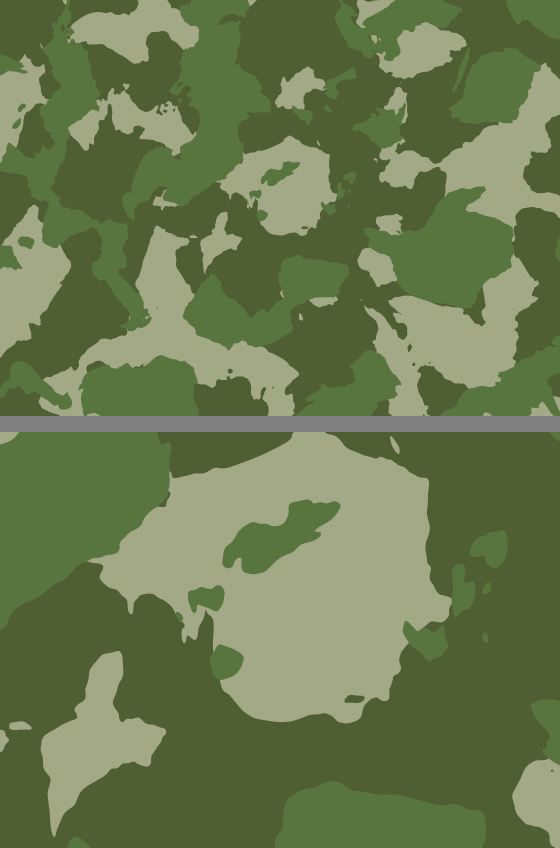
Top, the full canvas; bottom, a detail of the centre.
A WebGL 1 fragment shader for this pattern:

```glsl
precision highp float;

// Three-tone woodland camouflage: pale patches lie on a dark olive ground, with
// leaf green patches on top. Each layer is a warped fractal gradient noise cut
// at a level, its edge smoothed by the local slope of the field.

uniform vec2 u_resolution;

const vec3 DARK_OLIVE = vec3(0.312, 0.371, 0.200);
const vec3 PALE_KHAKI = vec3(0.640, 0.664, 0.530);
const vec3 LEAF_GREEN = vec3(0.346, 0.460, 0.248);

const float PATCH_SCALE = 5.2;   // noise cells per canvas height
const float DETAIL_GAIN = 0.45;  // strength of each finer octave
const float WARP_AMOUNT = 0.35;  // bending of the patches, in cells
const float PALE_LEVEL = 0.093;
const float GREEN_LEVEL = 0.150;
const vec2 PALE_SEED = vec2(17.3, 42.6);
const vec2 GREEN_SEED = vec2(71.8, 9.4);

// Unit gradient with a pseudo-random direction for one lattice cell
vec2 cellGradient(vec2 cell) {
  vec3 h = fract(cell.xyx * vec3(0.1031, 0.1030, 0.0973));
  h += dot(h, h.yzx + 33.33);
  float angle = 6.28319 * fract((h.x + h.y) * h.z);
  return vec2(cos(angle), sin(angle));
}

float gradientNoise(vec2 p) {
  vec2 cell = floor(p);
  vec2 f = p - cell;
  vec2 fade = f * f * f * (f * (f * 6.0 - 15.0) + 10.0);
  vec2 right = vec2(1.0, 0.0);
  vec2 up = vec2(0.0, 1.0);
  float a = dot(cellGradient(cell), f);
  float b = dot(cellGradient(cell + right), f - right);
  float c = dot(cellGradient(cell + up), f - up);
  float d = dot(cellGradient(cell + 1.0), f - 1.0);
  return mix(mix(a, b, fade.x), mix(c, d, fade.x), fade.y);
}

// Sum of octaves, each one turned so that the lattices do not line up
float fractalNoise(vec2 p, float gain) {
  mat2 turnAndDouble = mat2(1.6, 1.2, -1.2, 1.6);
  float sum = 0.0;
  float amplitude = 1.0;
  for (int octave = 0; octave < 5; octave++) {
    sum += amplitude * gradientNoise(p);
    p = turnAndDouble * p + vec2(5.7, 13.1);
    amplitude *= gain;
  }
  return sum;
}

// Height of a patch layer at a point given in canvas heights
float patchField(vec2 uv, vec2 seed) {
  vec2 p = uv * PATCH_SCALE + seed;
  vec2 bend = vec2(gradientNoise(p * 1.3 + 31.7), gradientNoise(p * 1.3 + 58.2));
  return fractalNoise(p + WARP_AMOUNT * bend, DETAIL_GAIN);
}

// Coverage of the layer above a level, with an edge about one pixel wide
float patchMask(vec2 uv, vec2 seed, float level, float pixel) {
  float height = patchField(uv, seed);
  vec2 slope = vec2(patchField(uv + vec2(pixel, 0.0), seed),
                    patchField(uv + vec2(0.0, pixel), seed)) - height;
  return clamp(0.5 + (height - level) / max(length(slope), 0.0005), 0.0, 1.0);
}

void main() {
  float pixel = 1.0 / u_resolution.y;
  vec2 uv = gl_FragCoord.xy * pixel;

  vec3 color = DARK_OLIVE;
  color = mix(color, PALE_KHAKI, patchMask(uv, PALE_SEED, PALE_LEVEL, pixel));
  color = mix(color, LEAF_GREEN, patchMask(uv, GREEN_SEED, GREEN_LEVEL, pixel));
  gl_FragColor = vec4(color, 1.0);
}
```
